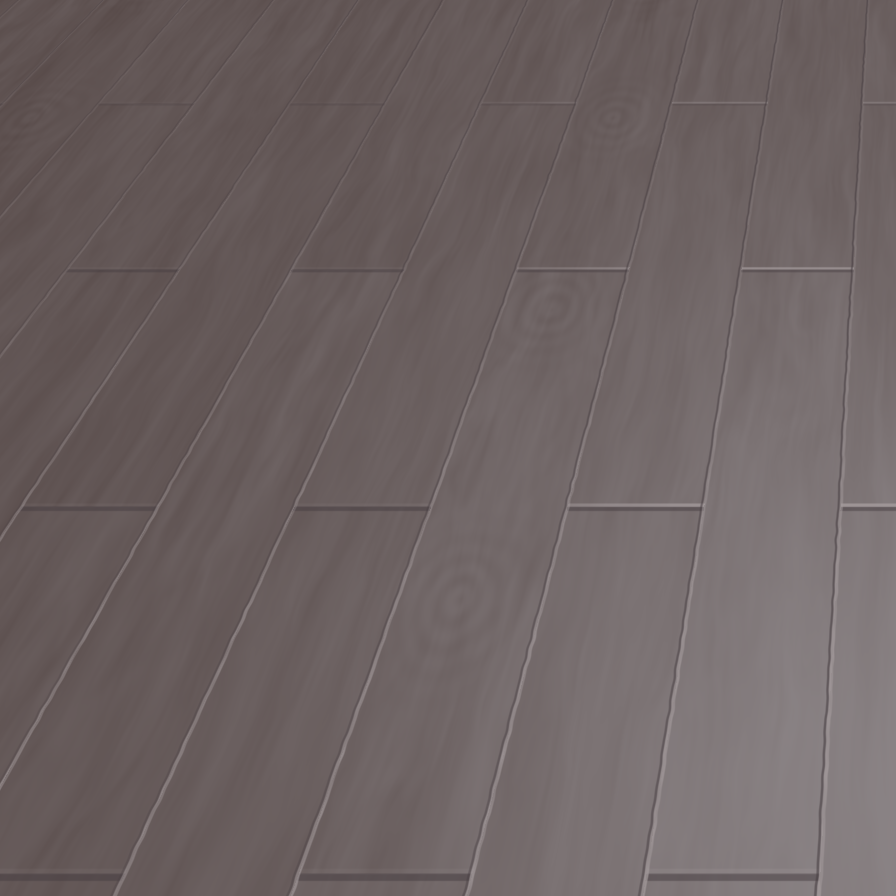
Give the GLSL for this texture, as a Shadertoy shader.

```glsl
// Grey-brown plank floor in perspective, staggered boards with pale seams and soft sheen

float hash(vec2 p) {
    return fract(sin(dot(p, vec2(127.1, 311.7))) * 43758.5453);
}

float noise(vec2 p) {
    vec2 i = floor(p), f = fract(p);
    f = f * f * (3.0 - 2.0 * f);
    return mix(mix(hash(i), hash(i + vec2(1, 0)), f.x),
               mix(hash(i + vec2(0, 1)), hash(i + vec2(1, 1)), f.x), f.y);
}

float fbm(vec2 p) {
    float sum = 0.0, amp = 0.5;
    for (int i = 0; i < 4; i++) {
        sum += amp * noise(p);
        p = p * 2.03 + 17.3;
        amp *= 0.5;
    }
    return sum;
}

// Soft-edged line around zero
float line(float dist, float halfWidth, float pixel) {
    return 1.0 - smoothstep(halfWidth - pixel, halfWidth + pixel, abs(dist));
}

// Wood figure of one board: streaks along its length, wavy rings, knots on some columns
float woodGrain(vec2 floorPos, float column, float seed) {
    vec2 q = floorPos + seed * vec2(31.0, 57.0);
    float warp = fbm(q * vec2(2.0, 1.6));
    float streaks = fbm(vec2(q.x * 7.0 + warp * 3.0, q.y * 1.8)) - 0.47;
    float fine = noise(vec2(q.x * 30.0 + warp * 5.0, q.y * 4.0)) - 0.5;
    float rings = sin(warp * 38.0 + q.x * 5.0) * smoothstep(0.35, 0.9, seed);
    float grain = 0.26 * streaks + 0.055 * fine + 0.018 * rings;

    if (abs(mod(column, 6.0) - 3.0) < 0.5) {
        float along = (fract((floorPos.y - 1.8) / 1.1 + 0.5) - 0.5) * 1.1;
        vec2 knot = vec2(fract(floorPos.x) - 0.43, along * 2.0);
        float r = length(knot) + 0.22 * (warp - 0.47);
        grain += 0.045 * sin(r * 42.0) * exp(-r * r * 6.0);
        grain -= 0.05 * smoothstep(0.5, 0.65, fbm(q * vec2(2.5, 2.2) + 9.0));
    }
    return grain;
}

void mainImage(out vec4 fragColor, in vec2 fragCoord) {
    vec2 p = fragCoord / iResolution.xy;

    // Perspective: x counts boards across, y counts half boards into the distance
    float depth = 1.931 - p.y;
    vec2 floorPos = vec2((p.x - 1.021) * 9.823 / depth + 0.543, 6.96 / depth - 3.65);
    vec2 pixel = vec2(9.823 / depth, 6.96 / (depth * depth)) / iResolution.y;

    // Running bond: every other column is shifted by half a board
    float column = floor(floorPos.x);
    float lengthwise = 0.5 * floorPos.y + 0.5 * (1.0 - mod(column, 2.0));
    float seed = hash(vec2(column, floor(lengthwise)));

    // Tone: dim at the far left, reflected light at the near right
    vec2 toLight = p - vec2(1.05, 0.12);
    float tone = 0.04 + 0.22 * p.x + 0.08 * (1.0 - p.y) + 0.55 * exp(-3.4 * dot(toLight, toLight));
    tone += 0.06 * (seed - 0.5);
    tone += woodGrain(floorPos, column, seed) * (1.0 - 0.5 * smoothstep(0.4, 0.9, tone));
    vec3 color = mix(vec3(0.36, 0.31, 0.305), vec3(0.57, 0.545, 0.555), tone);

    vec3 shadow = vec3(0.27, 0.235, 0.25);
    vec3 bevel = vec3(0.64, 0.605, 0.61);

    // Short joints: dull on the left, glossy on the right
    float joint = (fract(lengthwise + 0.5) - 0.5) * 2.0;
    float gloss = smoothstep(0.4, 0.85, p.x) * smoothstep(-0.05, 0.25, p.y);
    float fade = 1.0 - 0.6 * smoothstep(0.6, 0.95, p.y);
    color = mix(color, shadow, line(joint + 0.006, 0.008, pixel.y) * 0.5 * fade);
    color = mix(color, bevel, line(joint - 0.006, 0.006, pixel.y) * (0.08 + 0.75 * gloss) * fade);

    // Long seams: slightly beaded pale edge with a thin shadow, fading with distance
    float seam = fract(floorPos.x + 0.5) - 0.5;
    seam += 0.008 * (noise(vec2(floor(floorPos.x + 0.5) * 7.0, floorPos.y * 36.0)) - 0.5);
    float wear = 0.75 + 0.5 * noise(vec2(column * 3.0, floorPos.y * 22.0));
    float near = mix(0.68, 0.12, smoothstep(0.1, 1.0, p.y)) * mix(0.75, 1.0, p.x);
    color = mix(color, shadow, line(seam + 0.018, 0.009, pixel.x) * mix(0.25, 0.6, p.x));
    color = mix(color, bevel, line(seam, 0.012, pixel.x) * min(near * wear, 1.0));

    fragColor = vec4(color, 1.0);
}
```
